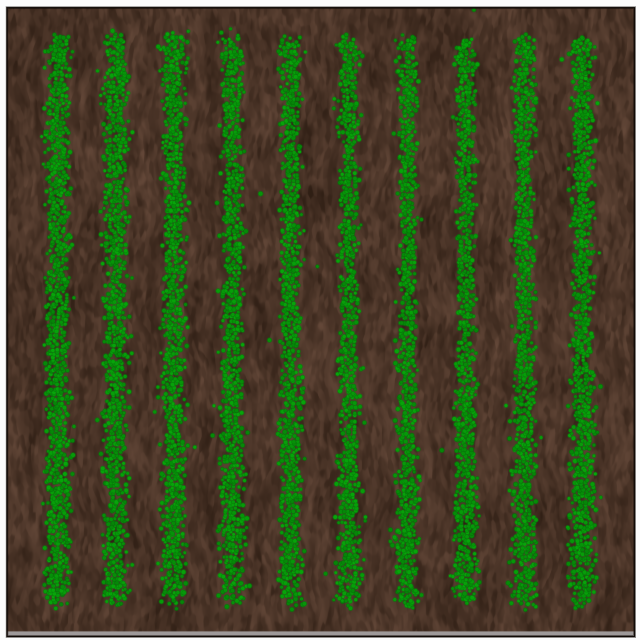
This pattern is drawn by a Shadertoy shader. Its source:

```glsl
// Ten vertical rows of scattered green seedlings on fibrous brown soil, in a thin dark frame.
#define ROWS 10.0
#define FIRST_ROW 0.090
#define ROW_PITCH 0.0911
#define ROW_HALF_LENGTH 0.431
#define ROW_SPREAD 0.0076
#define DENSITY 3.2
#define DOT_CELL 0.0055
#define DOT_RADIUS 0.0037
#define LINE_WIDTH 0.0030
#define SOIL_DARK vec3(0.185, 0.120, 0.080)
#define SOIL_LIGHT vec3(0.395, 0.285, 0.225)
#define LEAF vec3(0.025, 0.590, 0.035)

vec3 hash3(vec2 p) {
    vec3 q = fract(vec3(p.xyx) * vec3(0.1031, 0.1030, 0.0973));
    q += dot(q, q.yxz + 33.33);
    return fract((q.xxy + q.yzz) * q.zyx);
}

// Cellular noise: weighted mean of the random heights of nearby cells
float cellular(vec2 p) {
    vec2 cell = floor(p);
    float sum = 0.0, weight = 0.0;
    for (int j = -1; j <= 1; j++)
    for (int i = -1; i <= 1; i++) {
        vec2 id = cell + vec2(i, j);
        vec3 h = hash3(id + 200.0);
        vec2 d = id + h.xy - p;
        float w = exp(-5.0 * dot(d, d));
        sum += w * h.z;
        weight += w;
    }
    return sum / weight;
}

// Vertical fibres at three sizes, bent by slow sines
vec3 soilColor(vec2 uv) {
    vec2 p = uv;
    p.x += 0.004 * sin(23.0 * uv.y + 9.0 * uv.x) + 0.002 * sin(61.0 * uv.y - 47.0 * uv.x);
    float tone = 0.45 * cellular(p * vec2(190.0, 75.0))
               + 0.35 * cellular(p * vec2(85.0, 27.0) + 17.0)
               + 0.20 * cellular(p * vec2(13.0, 8.0) + 41.0);
    return mix(SOIL_DARK, SOIL_LIGHT, clamp(0.5 + 1.15 * (tone - 0.5), 0.0, 1.0));
}

// Chance that a seedling grows at a point; rows thin out near the right of centre
float growth(vec2 p) {
    float row = clamp(round((p.x - FIRST_ROW) / ROW_PITCH), 0.0, ROWS - 1.0);
    vec2 d = vec2(p.x - FIRST_ROW - row * ROW_PITCH,
                  max(abs(p.y - 0.5) - ROW_HALF_LENGTH, 0.0));
    float thin = exp(-7.0 * dot(p - vec2(0.64, 0.60), p - vec2(0.64, 0.60)));
    float ripple = sin(71.0 * p.y + 2.7 * row) + sin(137.0 * p.y + 5.1 * row);
    float spread = ROW_SPREAD * (1.14 - 0.36 * thin + 0.07 * ripple);
    return 1.0 - exp(-DENSITY * exp(-0.5 * dot(d, d) / (spread * spread)));
}

// Jittered dots, kept or dropped by the growth chance
vec3 plantSeedlings(vec3 col, vec2 uv, float aa) {
    vec2 cell = floor(uv / DOT_CELL);
    for (int j = -1; j <= 1; j++)
    for (int i = -1; i <= 1; i++) {
        vec2 id = cell + vec2(i, j);
        vec3 h = hash3(id + 20.0);
        vec3 look = hash3(id + 511.0);
        vec2 center = (id + h.xy) * DOT_CELL;
        float radius = DOT_RADIUS * mix(0.75, 1.1, look.x);
        float d = length(uv - center) - radius;
        float cover = 1.0 - smoothstep(-aa, aa, d);
        float rim = smoothstep(-0.5 * radius, 0.0, d);
        vec3 leaf = LEAF * mix(0.88, 1.10, look.y) * (1.0 - 0.16 * rim);
        col = mix(col, leaf, cover * step(h.z, growth(center)));
    }
    return col;
}

void mainImage(out vec4 fragColor, in vec2 fragCoord) {
    vec2 uv = fragCoord / iResolution.xy;
    float aa = 1.0 / min(iResolution.x, iResolution.y);

    vec3 col = plantSeedlings(soilColor(uv), uv, aa);

    // Pale strip along the bottom
    col = mix(col, vec3(0.62, 0.60, 0.60), 1.0 - smoothstep(-aa, aa, uv.y - 0.0135));

    // Frame line and white margin
    vec2 outside = max(vec2(0.0095, 0.0040) - uv, uv - vec2(0.9930, 0.9895));
    float edge = max(outside.x, outside.y);
    col = mix(col, vec3(0.06, 0.035, 0.02), smoothstep(-aa, aa, edge + LINE_WIDTH));
    col = mix(col, vec3(0.99), smoothstep(-aa, aa, edge));

    fragColor = vec4(col, 1.0);
}
```
